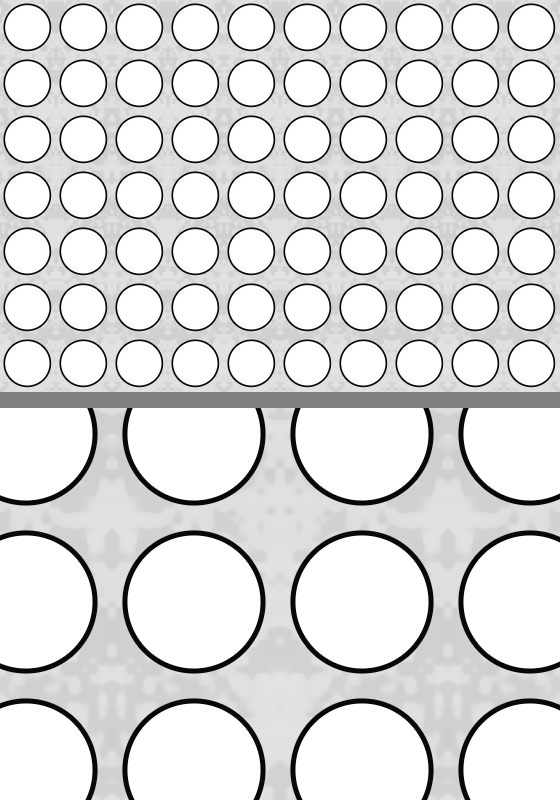
Top, the full canvas; bottom, a detail of the centre.
A WebGL 1 fragment shader for this pattern:

```glsl
precision highp float;

uniform vec2 u_resolution;

#define REPEATS vec2(10.0, 7.0)
#define CENTER vec2(0.488, 0.512)
#define RING_RADIUS 0.411
#define RING_WIDTH 0.030
#define DISC_COLOR vec3(1.0)
#define INK_COLOR vec3(0.03)
#define GROUND_DARK vec3(0.805)
#define GROUND_LIGHT vec3(0.89)

float hash(vec2 p) {
  vec3 q = fract(vec3(p.xyx) * 0.1031);
  q += dot(q, q.yzx + 33.33);
  return fract((q.x + q.y) * q.z);
}

// Value noise, periodic in y over the full height
float wrapNoise(vec2 cell, float frequency) {
  vec2 p = cell * frequency;
  vec2 i = floor(p);
  vec2 f = fract(p);
  f = f * f * (3.0 - 2.0 * f);
  float period = REPEATS.y * frequency;
  float y0 = mod(i.y, period);
  float y1 = mod(i.y + 1.0, period);
  float bottom = mix(hash(vec2(i.x, y0)), hash(vec2(i.x + 1.0, y0)), f.x);
  float top = mix(hash(vec2(i.x, y1)), hash(vec2(i.x + 1.0, y1)), f.x);
  return mix(bottom, top, f.y);
}

// Mottled paper, mirrored about every cell boundary
vec3 groundColor(vec2 cell) {
  vec2 p = vec2(abs(mod(cell.x + 1.0, 2.0) - 1.0), cell.y);
  float clouds = wrapNoise(p, 3.0);
  float patches = wrapNoise(p, 9.0);
  float grain = wrapNoise(p, 18.0);
  float blotch = 0.35 * clouds + 0.35 * patches + 0.3 * grain;
  float tone = 0.6 * smoothstep(0.43, 0.57, blotch)
             + 0.25 * clouds + 0.15 * grain;
  return mix(GROUND_DARK, GROUND_LIGHT, tone);
}

// Coverage of the region where the distance is negative
float coverage(float dist, float pixel) {
  return clamp(0.5 - dist / pixel, 0.0, 1.0);
}

void main() {
  vec2 cell = gl_FragCoord.xy / u_resolution * REPEATS;
  float pixel = REPEATS.y / u_resolution.y;
  float edge = length(fract(cell) - CENTER) - RING_RADIUS;

  // Ground, then inked disc, then white interior
  vec3 color = groundColor(cell);
  color = mix(color, INK_COLOR, coverage(edge - 0.5 * RING_WIDTH, pixel));
  color = mix(color, DISC_COLOR, coverage(edge + 0.5 * RING_WIDTH, pixel));
  gl_FragColor = vec4(color, 1.0);
}
```
